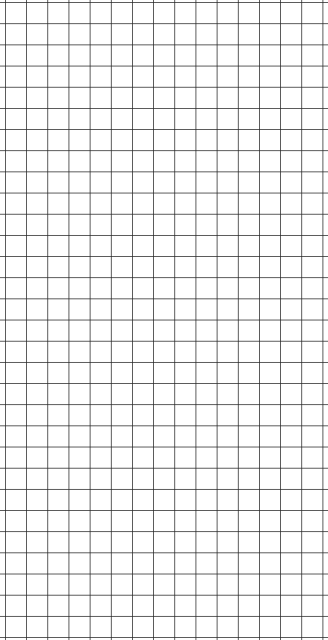
A WebGL 2 fragment shader for this pattern:

```glsl
#version 300 es
precision highp float;

// Lengths are fractions of the canvas height
#define PITCH 0.03307
#define LINE_WIDTH 0.00118
#define GRID_ORIGIN vec2(0.00850, 0.00390)
#define PAPER_COLOR vec3(1.0)
#define INK_COLOR vec3(0.15)

uniform vec2 u_resolution;
out vec4 fragColor;

// Share of the pixel covered by the nearest line on each axis
vec2 lineCoverage(vec2 position, float pixelSize) {
    vec2 cell = (position - GRID_ORIGIN) / PITCH;
    vec2 distanceToLine = abs(fract(cell + 0.5) - 0.5) * PITCH;
    vec2 overlap = 0.5 * (LINE_WIDTH + pixelSize) - distanceToLine;
    return clamp(overlap, 0.0, min(LINE_WIDTH, pixelSize)) / pixelSize;
}

void main() {
    float pixelSize = 1.0 / u_resolution.y;
    vec2 coverage = lineCoverage(gl_FragCoord.xy * pixelSize, pixelSize);

    // Union of vertical and horizontal lines, so crossings do not double up
    float ink = 1.0 - (1.0 - coverage.x) * (1.0 - coverage.y);
    fragColor = vec4(mix(PAPER_COLOR, INK_COLOR, ink), 1.0);
}
```
